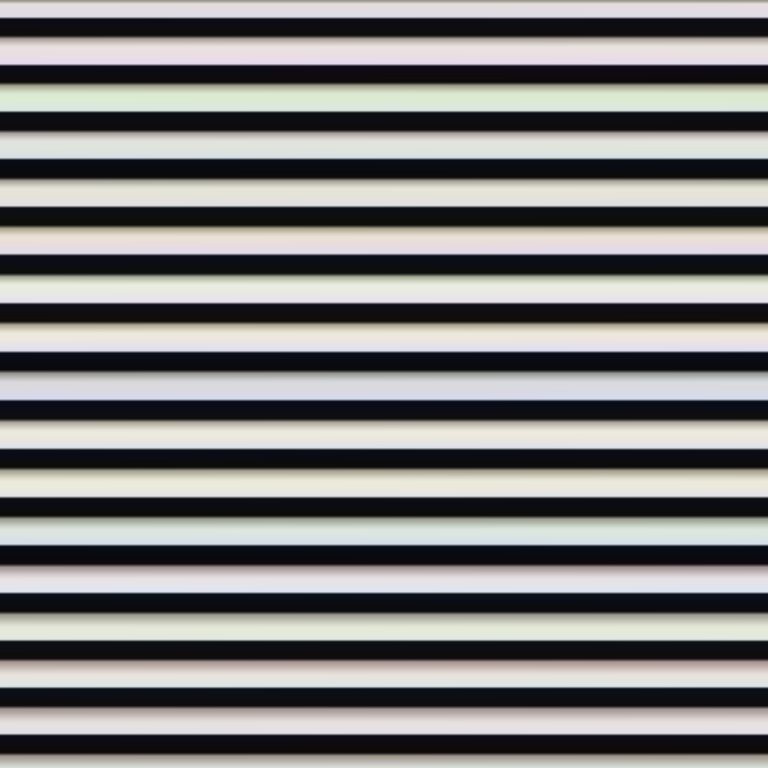
A three.js fragment shader for this pattern:

```glsl
// Horizontal ribbed slats: pale rounded bars with soft upper shading, split by near-black gaps.
varying vec2 vUv;

// Layout, in canvas units
const float PERIOD = 0.06215;       // height of one bar plus one gap
const float FIRST_GAP = 0.03125;    // centre of the lowest gap
const float DRIFT = 0.003;          // slow unevenness of the spacing
const float TOP_EDGE = 0.006;       // shaded sliver at the upper border

// Profile, in fractions of a period
const float GAP_HALF = 0.208;
const float GAP_VARIATION = 0.012;
const float UPPER_SOFTNESS = 0.050; // edge between a gap and the bar below it
const float LOWER_SOFTNESS = 0.036; // edge between a bar and the gap below it
const float SHADE_TOP = 0.23;       // reach of the shading on the highest bars
const float SHADE_BOTTOM = 0.36;    // reach of the shading on the lowest bars

// Colours
const vec3 GAP_COOL = vec3(0.040, 0.052, 0.080);
const vec3 GAP_WARM = vec3(0.050, 0.047, 0.042);
const vec3 SHADE = vec3(0.600, 0.580, 0.530);
const vec3 BODY = vec3(0.895, 0.890, 0.865);
const vec3 LIP = vec3(0.870, 0.885, 0.905);
const float BAR_TINT = 0.075;
const float GAP_TINT = 0.030;

const float TAU = 6.2831853;

vec2 gradientAt(vec2 cell) {
  float angle = TAU * fract(sin(dot(cell, vec2(127.1, 311.7))) * 43758.55);
  return vec2(cos(angle), sin(angle));
}

float gradientNoise(vec2 p) {
  vec2 cell = floor(p);
  vec2 f = p - cell;
  vec2 u = f * f * f * (f * (f * 6.0 - 15.0) + 10.0);
  float a = dot(gradientAt(cell), f);
  float b = dot(gradientAt(cell + vec2(1.0, 0.0)), f - vec2(1.0, 0.0));
  float c = dot(gradientAt(cell + vec2(0.0, 1.0)), f - vec2(0.0, 1.0));
  float d = dot(gradientAt(cell + vec2(1.0, 1.0)), f - vec2(1.0, 1.0));
  return mix(mix(a, b, u.x), mix(c, d, u.x), u.y);
}

// Faint colour tint, drawn out along the bars
vec3 tintAt(float x, float row) {
  vec2 p = vec2(0.35 + 0.12 * x, row * 1.37);
  return vec3(gradientNoise(p), gradientNoise(p + 17.3), gradientNoise(p + 41.9));
}

void main() {
  // Position inside the repeat, measured downward from a gap centre
  float row = (vUv.y + DRIFT * sin(TAU * vUv.y) - FIRST_GAP) / PERIOD;
  float down = fract(-row);
  float fromGap = down - step(0.5, down);
  float nearestGap = floor(row + 0.5);

  // Gap mask with a softer upper bar edge and a crisper lower one
  float gapNoise = gradientNoise(vec2(0.4 + 0.2 * vUv.x, nearestGap * 0.73));
  float gapHalf = GAP_HALF + GAP_VARIATION * gapNoise;
  float softness = fromGap > 0.0 ? UPPER_SOFTNESS : LOWER_SOFTNESS;
  softness = max(softness, fwidth(row));
  float bar = smoothstep(-softness, softness, abs(fromGap) - gapHalf);

  // Bar: shaded top, pale body, cool lower lip
  vec3 tint = tintAt(vUv.x, row);
  float reach = mix(SHADE_BOTTOM, SHADE_TOP, smoothstep(0.0, 0.6, vUv.y));
  float lit = smoothstep(GAP_HALF - 0.03, GAP_HALF + reach, down);
  vec3 barColour = mix(SHADE, BODY, lit);
  barColour = mix(barColour, LIP, smoothstep(0.52, 0.76, down));
  barColour += BAR_TINT * tint;

  // Gap: cool above, warm below
  vec3 gapColour = mix(GAP_COOL, GAP_WARM, smoothstep(-0.15, 0.15, fromGap));
  gapColour += GAP_TINT * tint;

  // Shaded upper border
  vec3 colour = mix(gapColour, barColour, bar);
  colour = mix(colour, SHADE, smoothstep(1.0 - TOP_EDGE, 1.0, vUv.y));

  gl_FragColor = vec4(clamp(colour, 0.0, 1.0), 1.0);
}
```
